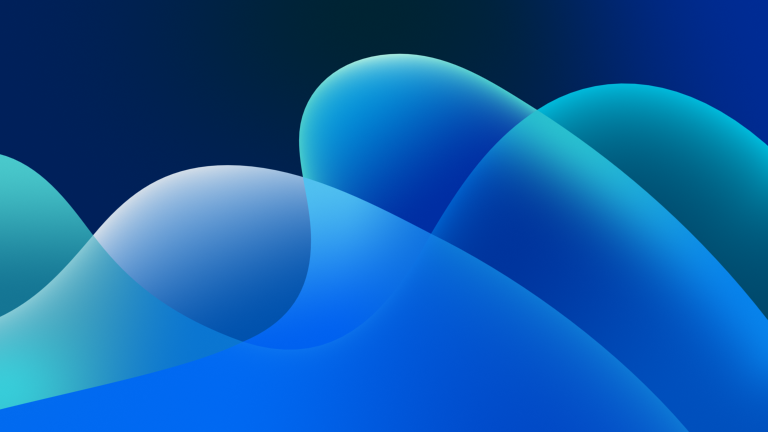
A WebGL 1 fragment shader for this background:

```glsl
precision highp float;

uniform vec2 u_resolution;

// The canvas spans 16 x 9 units.
const vec2 CANVAS = vec2(16.0, 9.0);
const int STEPS = 18;

float hash(vec2 p) {
  vec3 q = fract(p.xyx * 0.1031);
  q += dot(q, q.yzx + 33.33);
  return fract((q.x + q.y) * q.z);
}

vec2 bezier(vec2 a, vec2 b, vec2 c, vec2 d, float t) {
  float s = 1.0 - t;
  return s * s * (s * a + 3.0 * t * b) + t * t * (3.0 * s * c + t * d);
}

// Folds one arc into vec2(squared distance, side); crossings above p flip the side.
vec2 arc(vec2 field, vec2 p, vec2 a, vec2 b, vec2 c, vec2 d) {
  vec2 from = a;
  for (int i = 1; i <= STEPS; i++) {
    vec2 to = bezier(a, b, c, d, float(i) / float(STEPS));
    vec2 e = to - from;
    vec2 r = p - from;
    vec2 gap = r - e * clamp(dot(r, e) / dot(e, e), 0.0, 1.0);
    field.x = min(field.x, dot(gap, gap));
    if ((from.x > p.x) != (to.x > p.x) && r.y < e.y * r.x / e.x) field.y = -field.y;
    from = to;
  }
  return field;
}

// Signed distances, positive below each curve.
float valleyWave(vec2 p) {
  vec2 left = vec2(1.94, 4.10), low = vec2(5.06, 1.88);
  vec2 mid = vec2(8.98, 4.13), high = vec2(11.19, 6.71);
  vec2 f = arc(vec2(1e3, -1.0), p, vec2(-0.2, 5.83), vec2(0.83, 5.67), vec2(1.46, 4.73), left);
  f = arc(f, p, left, vec2(2.60, 3.23), vec2(3.44, 2.46), low);
  f = arc(f, p, low, vec2(6.88, 1.29), vec2(8.02, 2.33), mid);
  f = arc(f, p, mid, vec2(9.63, 5.23), vec2(10.25, 6.10), high);
  f = arc(f, p, high, vec2(12.5, 7.58), vec2(14.38, 7.54), vec2(16.25, 5.73));
  return sqrt(f.x) * f.y;
}

float paleHill(vec2 p) {
  vec2 left = vec2(1.94, 4.10), top = vec2(4.75, 5.56), right = vec2(8.98, 4.13);
  vec2 f = arc(vec2(1e3, -1.0), p, vec2(-0.2, 2.31), vec2(0.73, 2.69), vec2(1.29, 3.33), left);
  f = arc(f, p, left, vec2(2.67, 4.98), vec2(3.44, 5.56), top);
  f = arc(f, p, top, vec2(6.25, 5.56), vec2(7.71, 4.79), right);
  f = arc(f, p, right, vec2(10.83, 3.22), vec2(13.02, 1.67), vec2(14.58, -0.27));
  return sqrt(f.x) * f.y;
}

float foldedLobe(vec2 p) {
  vec2 base = vec2(5.06, 1.88), waist = vec2(6.48, 4.0), side = vec2(6.23, 6.08);
  vec2 top = vec2(8.33, 7.88), slope = vec2(11.19, 6.71);
  vec2 f = arc(vec2(1e3, -1.0), p, vec2(-0.2, 0.42), vec2(1.88, 0.94), vec2(3.96, 1.33), base);
  f = arc(f, p, base, vec2(6.04, 2.29), vec2(6.48, 2.96), waist);
  f = arc(f, p, waist, vec2(6.48, 4.73), vec2(6.23, 5.42), side);
  f = arc(f, p, side, vec2(6.23, 7.13), vec2(7.08, 7.88), top);
  f = arc(f, p, top, vec2(9.38, 7.88), vec2(10.27, 7.29), slope);
  f = arc(f, p, slope, vec2(12.92, 5.6), vec2(14.69, 4.1), vec2(16.25, 2.0));
  return sqrt(f.x) * f.y;
}

float along(vec2 p, vec2 a, vec2 b) {
  return smoothstep(0.0, 1.0, dot(p - a, b - a) / dot(b - a, b - a));
}

float rim(float d, float width) { return exp(-max(d, 0.0) / width); }

float spot(vec2 p, vec2 center, vec2 radius) {
  vec2 q = (p - center) / radius;
  return exp(-dot(q, q));
}

vec3 nightSky(vec2 p) {
  vec3 sky = mix(vec3(0.0, 0.125, 0.36), vec3(0.0, 0.14, 0.20), spot(p, vec2(7.8, 8.8), vec2(4.5, 3.4)));
  return mix(sky, vec3(0.0, 0.17, 0.58), along(p, vec2(10.5, 7.2), vec2(16.0, 8.8)));
}

vec3 tealWave(vec2 p, float valley) {
  vec3 left = mix(vec3(0.29, 0.79, 0.80), vec3(0.08, 0.46, 0.58), along(p, vec2(0.4, 5.9), vec2(0.4, 2.7)));
  vec3 right = mix(vec3(0.0, 0.26, 0.40), vec3(0.0, 0.73, 0.86), rim(valley, 1.1));
  return mix(left, right, step(8.0, p.x));
}

vec3 paleGlass(vec2 p, float hill) {
  vec3 tint = mix(vec3(0.42, 0.64, 0.86), vec3(0.0, 0.32, 0.68), along(p, vec2(3.4, 5.4), vec2(5.1, 1.9)));
  float white = rim(hill, 0.6) * (1.0 - 0.5 * along(p, vec2(4.0, 5.0), vec2(6.6, 5.0)));
  return mix(tint, vec3(0.83, 0.87, 0.91), white);
}

vec3 cyanFoot(vec2 p, float hill) {
  vec3 tint = mix(vec3(0.22, 0.60, 0.72), vec3(0.04, 0.46, 0.82), along(p, vec2(1.0, 2.4), vec2(4.2, 1.6)));
  tint = mix(tint, vec3(0.20, 0.80, 0.85), spot(p, vec2(0.0, 0.9), vec2(1.6, 1.3)));
  return mix(tint, vec3(0.60, 0.83, 0.86), 0.8 * rim(hill, 0.5));
}

vec3 lobeCap(vec2 p, float lobe) {
  vec3 tint = mix(vec3(0.0, 0.58, 0.87), vec3(0.0, 0.18, 0.64), along(p, vec2(7.1, 7.3), vec2(9.2, 4.7)));
  vec3 edge = mix(vec3(0.28, 0.80, 0.80), vec3(0.68, 0.93, 0.88), spot(p, vec2(7.9, 7.9), vec2(1.6, 1.0)));
  return mix(tint, edge, rim(lobe, 0.36));
}

vec3 brightGlass(vec2 p) {
  vec3 tint = mix(vec3(0.32, 0.76, 0.94), vec3(0.0, 0.38, 0.94), along(p, vec2(6.4, 5.4), vec2(7.1, 1.9)));
  return mix(tint, vec3(0.04, 0.42, 0.86), 0.8 * along(p, vec2(7.0, 4.0), vec2(9.2, 3.7)));
}

vec3 blueBody(vec2 p, float valley, float lobe) {
  vec3 tint = mix(vec3(0.0, 0.19, 0.60), vec3(0.0, 0.31, 0.74), along(p, vec2(10.2, 4.6), vec2(14.5, 1.0)));
  tint = mix(tint, vec3(0.0, 0.43, 0.86), 0.75 * rim(valley, 0.5));
  vec3 edge = mix(vec3(0.16, 0.75, 0.81), vec3(0.03, 0.51, 0.92), along(p, vec2(11.5, 6.3), vec2(15.7, 3.0)));
  return mix(tint, edge, exp(-lobe * lobe / 1.2));
}

vec3 deepBase(vec2 p, float valley, float hill) {
  vec3 tint = mix(vec3(0.0, 0.41, 0.95), vec3(0.0, 0.27, 0.77), along(p, vec2(4.5, 1.6), vec2(12.0, 0.8)));
  tint = mix(tint, vec3(0.06, 0.49, 0.84), 0.9 * rim(hill, 0.9));
  return mix(tint, vec3(0.08, 0.50, 0.94), 0.5 * rim(valley, 0.25));
}

void main() {
  vec2 p = gl_FragCoord.xy / u_resolution * CANVAS;
  float valley = valleyWave(p), hill = paleHill(p), lobe = foldedLobe(p);

  // Edge coverage of each translucent sheet.
  float soft = 0.75 * CANVAS.y / u_resolution.y;
  vec3 cover = smoothstep(-soft, soft, vec3(valley, hill, lobe));

  // Every overlap has its own tint.
  vec3 outside = mix(mix(nightSky(p), paleGlass(p, hill), cover.y),
                     mix(tealWave(p, valley), cyanFoot(p, hill), cover.y), cover.x);
  vec3 inside = mix(mix(lobeCap(p, lobe), brightGlass(p), cover.y),
                    mix(blueBody(p, valley, lobe), deepBase(p, valley, hill), cover.y), cover.x);
  vec3 color = mix(outside, inside, cover.z);

  // Fine dither against banding.
  color += (hash(gl_FragCoord.xy) - 0.5) / 255.0;
  gl_FragColor = vec4(color, 1.0);
}
```
